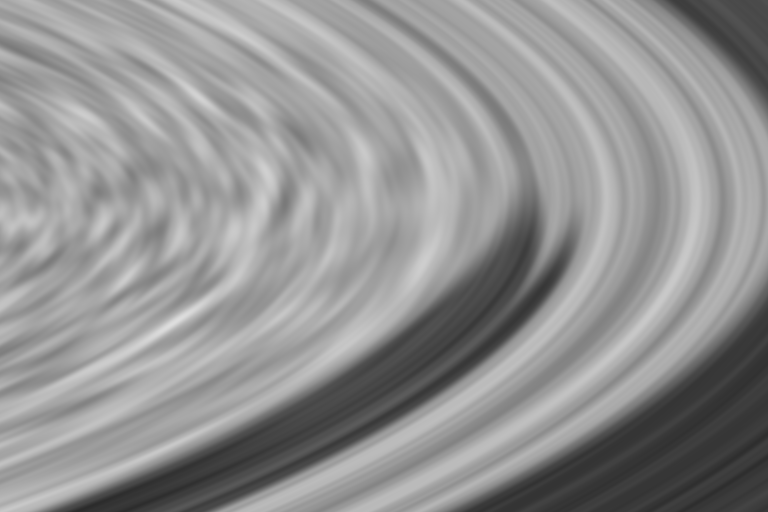
A Shadertoy shader for this background:

```glsl
// Soft grey bands sweep around a bend whose focus lies off the left side.
// Each pixel gets a ring coordinate (where its arc crosses the axis) and a
// sweep angle; ring profiles and stretched gradient noise shade the bands.

#define AXIS_HEIGHT 0.61
#define FOCUS_X -0.684
#define BEND 14.4
#define BASE_GREY 0.635
#define OUTER_EDGE 1.555
#define GAP_INNER 0.92
#define GAP_OUTER 1.152
#define STREAK_DENSITY 19.0
#define INNER_CONTRAST 0.30
#define OUTER_CONTRAST 0.11

// Ring centre, width, brightness, side (1 above the axis, -1 below, 0 both)
const vec4 RINGS[11] = vec4[11](
    vec4(0.515, 0.020,  0.10,  0.0),
    vec4(0.660, 0.035,  0.08, -1.0),
    vec4(0.730, 0.022,  0.10,  1.0),
    vec4(0.865, 0.028,  0.11,  0.0),
    vec4(0.985, 0.018,  0.07,  1.0),
    vec4(1.035, 0.020, -0.12,  1.0),
    vec4(1.190, 0.022,  0.08,  0.0),
    vec4(1.285, 0.028, -0.07,  0.0),
    vec4(1.361, 0.020,  0.12,  0.0),
    vec4(1.412, 0.018, -0.03,  0.0),
    vec4(1.462, 0.025,  0.05,  0.0));

vec2 gradientAt(vec2 cell) {
    uvec2 q = uvec2(ivec2(cell)) * uvec2(1597u, 3812u);
    uint h = (q.x ^ (q.y * 2741u)) * 747796u + 28917u;
    h = (h ^ (h >> 15)) * 22695u;
    h ^= h >> 13;
    float angle = float(h & 1023u) * 6.28318 / 1024.0;
    return vec2(cos(angle), sin(angle));
}

float gradientNoise(vec2 p) {
    vec2 cell = floor(p), f = p - cell;
    vec2 u = f * f * f * (f * (f * 6.0 - 15.0) + 10.0);
    vec2 e = vec2(1.0, 0.0);
    float a = dot(gradientAt(cell), f);
    float b = dot(gradientAt(cell + e.xy), f - e.xy);
    float c = dot(gradientAt(cell + e.yx), f - e.yx);
    float d = dot(gradientAt(cell + e.xx), f - e.xx);
    return mix(mix(a, b, u.x), mix(c, d, u.x), u.y);
}

float bell(float x, float width) {
    x /= width;
    return exp(-x * x);
}

// Streaks are short near the focus and long on the outer bands
float streaks(float ring, float sweep) {
    float woven = 0.0, weight = 0.6, density = STREAK_DENSITY;
    for (int i = 0; i < 3; i++) {
        float shear = (float(i) - 1.0) * 0.06;
        vec2 p = vec2((ring + shear * sweep) * density, sweep * (2.6 + float(i)));
        woven += weight * gradientNoise(p + 17.3 * float(i));
        weight *= 0.75;
        density *= 1.45;
    }
    float smoothLines = gradientNoise(vec2(ring * 30.0, sweep * 0.7 + 5.0))
                      + 0.6 * gradientNoise(vec2(ring * 62.0, sweep * 0.8 + 9.0));
    float outward = smoothstep(0.55, 1.15, ring);
    return mix(woven * INNER_CONTRAST, smoothLines * OUTER_CONTRAST, outward);
}

float ringProfile(float ring, float height) {
    float tone = 0.0;
    for (int i = 0; i < 11; i++) {
        vec4 band = RINGS[i];
        float side = mix(1.0, smoothstep(-0.08, 0.16, height * band.w), abs(band.w));
        tone += band.z * side * bell(ring - band.x, band.y);
    }
    return tone;
}

// Dark gap that opens below the axis, with a tapered upper end
float gapMask(float ring, float height) {
    float band = smoothstep(GAP_INNER - 0.025, GAP_INNER + 0.035, ring)
               * (1.0 - smoothstep(GAP_OUTER - 0.025, GAP_OUTER + 0.01, ring));
    float tip = mix(-0.11, 0.09, smoothstep(0.92, 1.03, ring));
    tip -= 0.07 * smoothstep(1.05, 1.12, ring) + 0.10 * bell(ring - 1.085, 0.022);
    return band * (1.0 - smoothstep(tip - 0.19, tip, height));
}

void mainImage(out vec4 fragColor, in vec2 fragCoord) {
    vec2 p = fragCoord / iResolution.y;
    float height = p.y - AXIS_HEIGHT;
    float x = p.x - FOCUS_X;

    // Ring coordinate and sweep angle of the bent arcs
    float ring = 0.5 * (x + sqrt(x * x + BEND * height * height)) + FOCUS_X;
    float sweep = atan(height * sqrt(BEND), x);
    float grain = streaks(ring, sweep);

    // Light bands
    float grey = BASE_GREY + ringProfile(ring, height) + grain;

    // Dark gap with a faint lighter thread
    float gapGrey = 0.25 + 0.10 * bell(ring - 1.085, 0.025)
                  + 0.05 * bell(ring - 1.0, 0.03) + 0.9 * grain;
    gapGrey -= 0.08 * smoothstep(-0.40, -0.62, height) * bell(ring - 0.98, 0.08);
    grey = mix(grey, gapGrey, gapMask(ring, height));

    // Dark field beyond the last band
    float edge = OUTER_EDGE - 0.12 * abs(height);
    float beyond = ring - edge;
    float upper = smoothstep(-0.1, 0.25, height);
    float outerGrey = mix(0.225, 0.27 + 0.35 * max(beyond - 0.08, 0.0), upper) + 0.6 * grain;
    grey = mix(grey, outerGrey, smoothstep(-0.035, 0.055, beyond));

    fragColor = vec4(vec3(clamp(grey, 0.0, 1.0)), 1.0);
}
```
